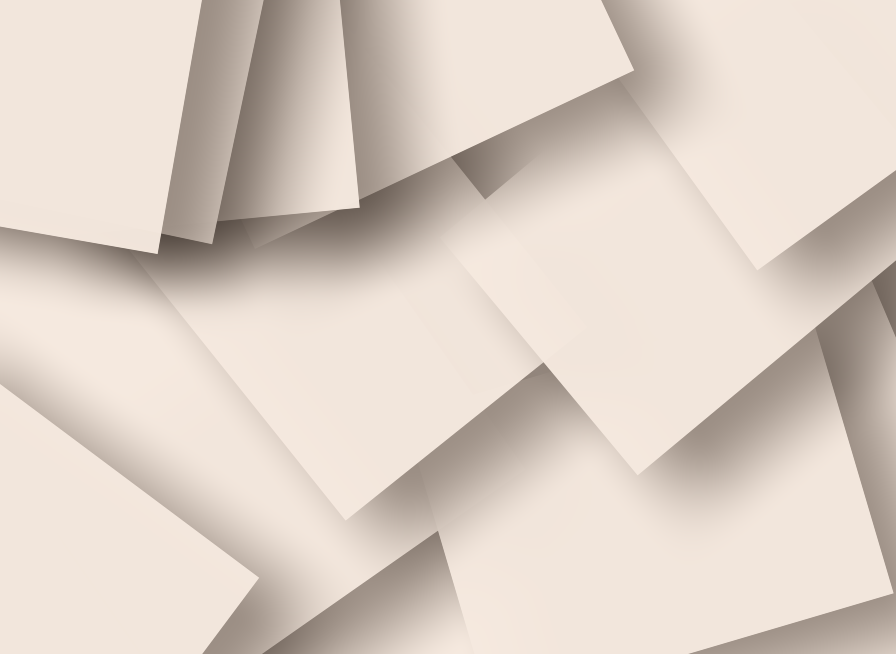
Give the GLSL for this background, as a Shadertoy shader.

```glsl
// A loose pile of equal paper sheets in warm cream, seen from above.
// Each sheet is a rotated rectangle; the loop lays them from bottom to top,
// darkening what lies below with a soft offset shadow before each sheet.

const vec3 PAPER = vec3(0.962, 0.914, 0.874);
const vec3 SHADE = vec3(0.645, 0.622, 0.605);     // tint of one full shadow
const vec2 HALF_SIZE = vec2(0.3205, 0.2366);      // in canvas heights
const vec2 SHADOW_OFFSET = vec2(0.083, -0.046);
const float SHADOW_BLUR = 0.09;
const float OPACITY = 0.965;                      // lower sheets faintly show

const int SHEET_COUNT = 11;

// Centre x, centre y and angle of the long side, bottom sheet first.
const vec3 SHEETS[SHEET_COUNT] = vec3[SHEET_COUNT](
    vec3(1.207, 0.262, 1.972),
    vec3(0.405, 0.292, 0.611),
    vec3(0.992, 0.229, 0.287),
    vec3(0.513, 0.602, -0.896),
    vec3(1.070, 0.660, 0.694),
    vec3(1.279, 0.966, 0.626),
    vec3(-0.002, 0.119, -0.642),
    vec3(0.579, 0.970, 0.440),
    vec3(0.284, 0.979, 1.666),
    vec3(0.159, 0.989, 1.363),
    vec3(0.063, 0.968, 1.398)
);

// Turns a point into the frame of a sheet.
vec2 toSheet(vec2 p, vec3 sheet) {
    float c = cos(sheet.z), s = sin(sheet.z);
    vec2 d = p - sheet.xy;
    return vec2(c * d.x + s * d.y, c * d.y - s * d.x);
}

// Coverage of a rectangle whose sides fade over the given half width.
float softBox(vec2 q, vec2 halfSize, float blur) {
    vec2 inside = 1.0 - smoothstep(vec2(-blur), vec2(blur), abs(q) - halfSize);
    return inside.x * inside.y;
}

void mainImage(out vec4 fragColor, in vec2 fragCoord) {
    vec2 p = fragCoord / iResolution.y;
    float edge = 0.6 / iResolution.y;
    vec3 color = PAPER;

    for (int i = 0; i < SHEET_COUNT; i++) {
        // Shadow on everything laid so far
        vec2 shadowPoint = toSheet(p - SHADOW_OFFSET, SHEETS[i]);
        float shadow = softBox(shadowPoint, HALF_SIZE, SHADOW_BLUR);
        color *= mix(vec3(1.0), SHADE, shadow);

        // The sheet itself
        float cover = softBox(toSheet(p, SHEETS[i]), HALF_SIZE, edge);
        color = mix(color, PAPER, cover * OPACITY);
    }

    fragColor = vec4(color, 1.0);
}
```
